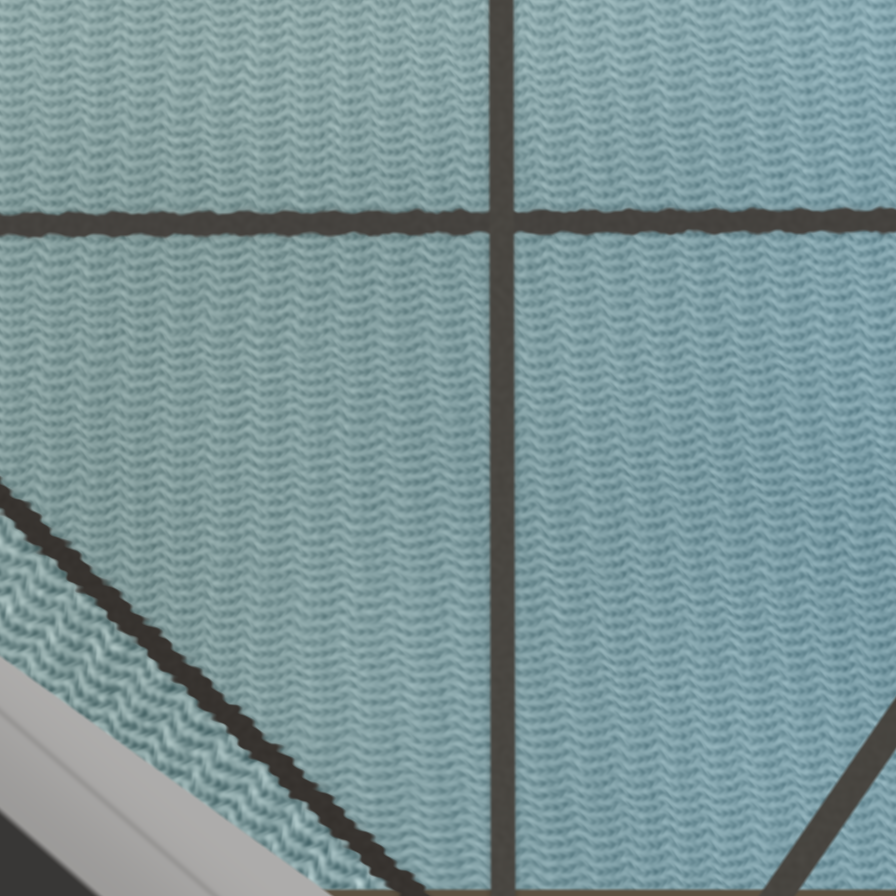
This texture is drawn by a Shadertoy shader. Its source:

```glsl
const float TAU = 6.2831853;

vec2 hashGradient(vec2 cell) {
    vec2 h = vec2(dot(cell, vec2(127.1, 311.7)), dot(cell, vec2(269.5, 183.3)));
    return fract(sin(h) * 43758.545) * 2.0 - 1.0;
}

float gradientNoise(vec2 p) {
    vec2 i = floor(p), f = fract(p);
    vec2 w = f * f * f * (f * (f * 6.0 - 15.0) + 10.0);
    float low = mix(dot(hashGradient(i), f),
                    dot(hashGradient(i + vec2(1, 0)), f - vec2(1, 0)), w.x);
    float high = mix(dot(hashGradient(i + vec2(0, 1)), f - vec2(0, 1)),
                     dot(hashGradient(i + vec2(1, 1)), f - vec2(1, 1)), w.x);
    return mix(low, high, w.y);
}

// Signed distance to the line a-b, positive on its left side
float lineSide(vec2 p, vec2 a, vec2 b) {
    vec2 d = normalize(b - a);
    return dot(p - a, vec2(-d.y, d.x));
}

float below(float d, float blur) {
    return 1.0 - smoothstep(-blur, blur, d);
}

// Scalloped rows crossed by fine stitches and broad columns
float weave(vec2 p) {
    float warp = gradientNoise(p * vec2(9.0, 12.0));
    float column = p.x * 21.0 + 0.25 * warp;
    float scallop = sin(TAU * column) + 0.35 * sin(2.0 * TAU * column + 1.0);
    float row = p.y * 73.0 + 0.27 * scallop + 0.5 * warp;
    float ridge = sin(TAU * row);
    float stitch = sin(TAU * (p.x * 116.0 + 0.25 * sin(TAU * row)));
    float rib = sin(TAU * column + 1.8);
    float grain = gradientNoise(p * vec2(120.0, 150.0));
    return 0.052 * ridge + 0.025 * stitch * (0.6 - 0.4 * ridge)
         + 0.016 * rib + 0.075 * grain;
}

void mainImage(out vec4 fragColor, in vec2 fragCoord) {
    vec2 uv = fragCoord / iResolution.xy;
    float blur = max(0.0025, 1.0 / iResolution.y);

    float diagonal = lineSide(uv, vec2(0.0, 0.447), vec2(0.463, 0.0));
    float frameEdge = lineSide(uv, vec2(0.0, 0.268), vec2(0.371, 0.0));

    // Fabric: greyer at upper left, bluer at right
    vec3 color = mix(vec3(0.505, 0.605, 0.605), vec3(0.475, 0.61, 0.65),
                     smoothstep(0.1, 1.1, uv.x + 0.25 * (0.5 - uv.y)));
    color += 0.035 * smoothstep(0.7, 1.0, uv.y);
    color += 0.035 * gradientNoise(uv * 3.5 + 4.0);
    float lean = 0.13 * smoothstep(0.25, 0.7, uv.x) * (uv.y - 0.75);
    float cloth = weave(uv + vec2(lean, 0.03 * uv.x));

    // Coarser, stretched cloth beside the frame
    vec2 turned = mat2(0.83, 0.56, -0.56, 0.83) * uv;
    float coarse = 1.7 * weave(turned * vec2(0.85, 0.72))
                 + 0.12 * gradientNoise(turned * vec2(90.0, 45.0));
    color += mix(cloth, coarse, below(diagonal, blur)) * vec3(1.05, 0.98, 0.95);

    // Brown lower sill
    float sill = below(uv.y - 0.007, blur) * step(0.35, uv.x);
    color = mix(color, vec3(0.36, 0.32, 0.26), sill);

    // Dark seams, with edges nibbled by the weave
    float nibble = 0.0018 * sin(TAU * uv.x * 21.0)
                 + 0.003 * gradientNoise(uv * vec2(100.0, 80.0));
    float across = abs(uv.y - mix(0.749, 0.754, uv.x)) - 0.0125 + nibble;
    float upright = abs(uv.x - mix(0.5615, 0.5595, uv.y)) - 0.0135;
    float slant = abs(lineSide(uv, vec2(0.867, 0.0), vec2(1.0, 0.193))) - 0.0165;
    float serration = 0.002 * sin(TAU * 70.0 * uv.y);
    float cord = abs(diagonal) - 0.0125 + serration + nibble;

    float seamGrain = 0.02 * gradientNoise(uv * 110.0);
    color *= 1.0 - 0.14 * below(min(min(across, upright), cord) - 0.003, 0.005);
    color = mix(color, vec3(0.27, 0.26, 0.245) + seamGrain, below(across, blur));
    color = mix(color, vec3(0.285, 0.275, 0.255) + seamGrain, below(upright, blur));
    color = mix(color, vec3(0.28, 0.27, 0.25) + seamGrain, below(slant, blur));
    color = mix(color, vec3(0.215, 0.20, 0.185) + seamGrain, below(cord, blur));

    // Pale frame with a shallow groove
    float groove = lineSide(uv, vec2(0.0, 0.206), vec2(0.24, 0.0));
    vec3 frame = mix(vec3(0.61, 0.605, 0.60), vec3(0.68, 0.675, 0.67),
                     smoothstep(-0.09, 0.06, groove));
    frame -= 0.06 * exp(-pow(groove / 0.004, 2.0));
    color = mix(color, frame, below(frameEdge, blur));

    // Shadowed corner behind the frame
    float corner = lineSide(uv, vec2(0.0, 0.095), vec2(0.11, 0.0));
    color = mix(color, vec3(0.22, 0.215, 0.21), below(corner, 0.005));

    fragColor = vec4(clamp(color, 0.0, 1.0), 1.0);
}
```
